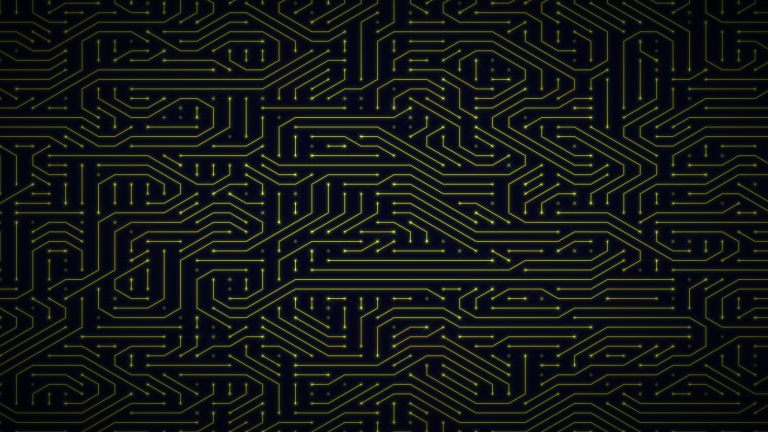
Reproduce this pattern procedurally as a Shadertoy shader.

```glsl
const vec2 CELL = vec2(0.038, 0.02206);   // grid pitch, canvas height = 1
const int REACH = 5, SPAN = 11;           // planned neighbourhood in nodes
const vec3 NIGHT = vec3(0.013, 0.018, 0.092);
const vec3 TRACE = vec3(0.46, 0.37, 0.07);
const vec3 TRACE_WARM = vec3(0.50, 0.27, 0.06);
const vec3 HALO = vec3(0.15, 0.20, 0.005);
const vec3 PAD = vec3(0.30, 0.33, 0.03);
const vec3 FLARE_GREEN = vec3(0.0, 0.22, 0.08);
const vec3 FLARE_RED = vec3(0.22, 0.05, 0.03);

int plan[SPAN * SPAN];   // first choice in bits 0-2, revised in bits 3-5

float hash(vec2 p) {
    vec3 q = fract(p.xyx * vec3(0.1031, 0.1030, 0.0973));
    q += dot(q, q.yzx + 33.33);
    return fract((q.x + q.y) * q.z);
}

// Value noise in x, its gradient in yz
vec3 noiseSlope(vec2 p) {
    vec2 i = floor(p), f = fract(p);
    vec2 u = f * f * (3.0 - 2.0 * f), du = 6.0 * f * (1.0 - f);
    float a = hash(i), b = hash(i + vec2(1, 0)) - a, c = hash(i + vec2(0, 1)) - a;
    float d = hash(i + vec2(1, 1)) - a - b - c;
    return vec3(a + b * u.x + c * u.y + d * u.x * u.y, du * (vec2(b, c) + d * u.yx));
}

// Swirling flow, rounded to one of eight directions
int flowDirection(vec2 node) {
    mat2 turn = mat2(0.8, 0.6, -0.6, 0.8);
    vec2 slope = noiseSlope(node * 0.19 + 7.3).yz + noiseSlope(turn * node * 0.25 + 31.7).yz * turn;
    float angle = atan(slope.x, -1.25 * slope.y) / 0.785398;
    return int(floor(angle + 0.5 + 0.7 * (hash(node + 40.0) - 0.5))) & 7;
}

ivec2 stepOf(int d) {
    return clamp(abs(ivec2(d, (d + 6) & 7) - 4) - 2, -1, 1);
}

int planned(ivec2 node, int shift) {
    return (plan[(node.y + REACH) * SPAN + node.x + REACH] >> shift) & 7;
}

bool aligned(int a, int b) { return ((a - b + 1) & 7) < 3; }

// Falling diagonals give way to rising ones in the same cell
bool crossed(ivec2 node, int d, int shift) {
    if ((d & 3) != 3) return false;
    ivec2 s = stepOf(d);
    return planned(node - ivec2(s.x, 0), shift) == ((d + 2) & 7)
        || planned(node - ivec2(0, s.y), shift) == ((d + 6) & 7);
}

// Direction of the single trace entering a node, or -1; bends stay gentle
int incoming(ivec2 node, int shift) {
    int ahead = planned(node, shift);
    for (int k = 0; k < 3; k++) {
        int d = (ahead + (k == 2 ? 7 : k)) & 7;
        if (planned(node - stepOf(d), shift) == d && !crossed(node, d, shift)) return d;
    }
    return -1;
}

// A blocked node turns towards a free neighbour
int revised(ivec2 node) {
    int ahead = planned(node, 0);
    if (incoming(node + stepOf(ahead), 0) == ahead) return ahead;
    int enters = incoming(node, 0);
    for (int k = 0; k < 4; k++) {
        int d = (ahead + (1 + k / 2) * (1 - 2 * (k & 1))) & 7;
        ivec2 target = node + stepOf(d);
        if ((enters < 0 || aligned(enters, d)) && aligned(planned(target, 0), d)
            && incoming(target, 0) < 0) return d;
    }
    return ahead;
}

float segmentDistance(vec2 p, vec2 a, vec2 b) {
    vec2 pa = p - a, ba = b - a;
    return length(pa - ba * clamp(dot(pa, ba) / dot(ba, ba), 0.0, 1.0));
}

// Four thin rays along the axes
float rays(vec2 p) {
    vec2 q = abs(p);
    return exp(-max(q.x, q.y) / 0.012 - min(q.x, q.y) / 0.0014) * smoothstep(0.03, 0.01, length(p));
}

vec3 padLight(vec2 p, float radius, float flare) {
    vec2 diagonal = vec2(p.x + p.y, p.x - p.y) * 0.7071;
    return PAD * exp(-dot(p, p) / (radius * radius))
         + flare * (FLARE_GREEN * rays(diagonal) + FLARE_RED * rays(p));
}

float vignette(vec2 uv) {
    vec2 c = (uv - 0.5) * vec2(1.75, 1.6);
    return mix(0.14, 1.08, exp(-1.1 * pow(dot(c, c), 1.3)));
}

void mainImage(out vec4 fragColor, in vec2 fragCoord) {
    float pixel = 1.0 / iResolution.y;
    vec2 p = fragCoord * pixel;
    vec2 base = floor(p / CELL + 0.5), local = p - base * CELL;

    // Plan the traces around the nearest node, then revise blocked ones
    for (int i = 0; i < SPAN * SPAN; i++)
        plan[i] = flowDirection(base + vec2(i % SPAN - REACH, i / SPAN - REACH));
    for (int y = -3; y <= 3; y++)
    for (int x = -3; x <= 3; x++)
        plan[(y + REACH) * SPAN + x + REACH] |= revised(ivec2(x, y)) << 3;

    // Traces and end pads
    float nearest = 1.0;
    vec3 pads = vec3(0.0);
    for (int y = -1; y <= 1; y++)
    for (int x = -1; x <= 1; x++) {
        ivec2 node = ivec2(x, y);
        vec2 center = vec2(node) * CELL;
        int enters = incoming(node, 3), leaves = planned(node, 3);
        bool continues = incoming(node + stepOf(leaves), 3) == leaves;
        if (enters >= 0)
            nearest = min(nearest, segmentDistance(local, vec2(node - stepOf(enters)) * CELL, center));
        if (enters < 0 || !continues) {
            float flare = smoothstep(0.4, 0.95, hash(base + vec2(node) + 91.0));
            pads += padLight(local - center, 0.0037, flare);
        }
    }

    // Antialiased core inside a soft halo
    float halfWidth = 0.0011;
    float core = clamp((halfWidth + 0.5 * pixel - nearest) / pixel, 0.0, min(1.0, 2.0 * halfWidth / pixel));
    float warmth = smoothstep(0.7, 0.98, noiseSlope(p * 9.0 + 3.0).x);
    vec3 color = NIGHT + HALO * exp(-nearest / 0.0038) + mix(TRACE, TRACE_WARM, warmth) * core + pads;
    fragColor = vec4(min(color * vignette(p / (iResolution.xy * pixel)), 1.0), 1.0);
}
```
